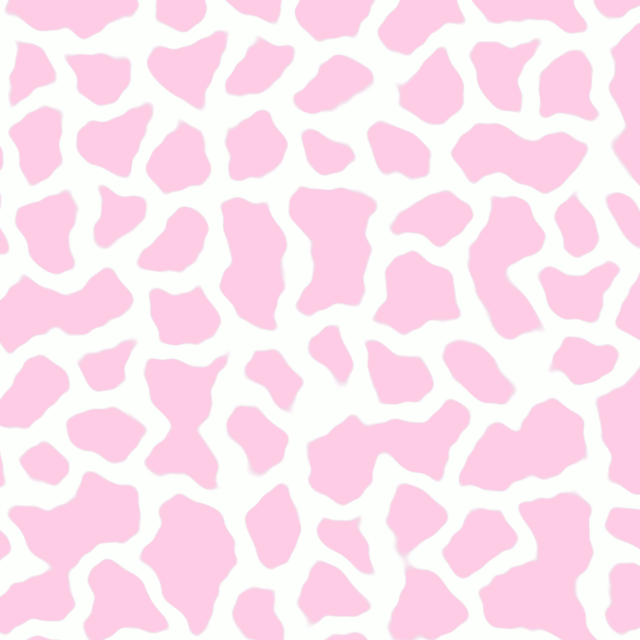
Write a three.js fragment shader that draws this pattern.

```glsl
// Cow-hide print: rounded, irregular pink patches on a white ground.
varying vec2 vUv;

const vec3 PINK = vec3(1.0, 0.80, 0.90);
const vec3 WHITE = vec3(0.99, 1.0, 0.99);
const vec3 RIM_SHADE = vec3(0.04, 0.0, 0.012); // slight greying along the outline
const float CELLS = 8.5;      // patch sites across the canvas
const float JITTER = 0.62;    // scatter of sites inside their cells
const float GAP = 0.25;       // white space between patches, in cell units
const float SOFTNESS = 0.09;  // width of the outline, in cell units
const float SHARPNESS = 14.0; // lower values round the corners more

vec2 hash2(vec2 p) {
  vec3 q = fract(p.xyx * vec3(0.1031, 0.1030, 0.0973));
  q += dot(q, q.yzx + 33.33);
  return fract((q.xx + q.yz) * q.zy);
}

// Layered sines bend the outlines, from broad lobes to small bumps.
vec2 warp(vec2 p) {
  vec2 q = p;
  q += 0.012 * sin(39.0 * p.yx + 13.0 * p + vec2(0.7, 2.9));
  q += 0.004 * sin(83.0 * p.yx - 31.0 * p + vec2(4.1, 1.3));
  q += 0.0011 * sin(190.0 * p.yx + 97.0 * p + vec2(2.2, 5.0));
  return q;
}

vec2 sitePosition(vec2 cell) {
  return cell + 0.5 + JITTER * (hash2(cell + 17.0) - 0.5);
}

// Some cells in each two-by-two block join into a long or bent patch.
vec2 patchOwner(vec2 cell) {
  vec2 block = floor(cell * 0.5);
  vec2 flip = step(0.5, hash2(block + 71.0));
  vec2 corner = abs(cell - 2.0 * block - flip);
  float pick = hash2(block + 43.0).x;
  bool row = corner.y < 0.5 && pick < 0.45;
  bool column = corner.x < 0.5 && pick > 0.30 && pick < 0.78;
  return (row || column) ? 2.0 * block + flip : cell;
}

// Smooth cellular distance from the border with the neighbouring patches.
float patchField(vec2 p) {
  vec2 base = floor(p);
  vec2 owner = base;
  float nearest = 10.0;
  for (int y = -1; y <= 1; y++) {
    for (int x = -1; x <= 1; x++) {
      vec2 cell = base + vec2(float(x), float(y));
      float d = distance(p, sitePosition(cell));
      if (d < nearest) {
        nearest = d;
        owner = patchOwner(cell);
      }
    }
  }

  float own = 0.0;
  float others = 0.0;
  for (int y = -2; y <= 2; y++) {
    for (int x = -2; x <= 2; x++) {
      vec2 cell = base + vec2(float(x), float(y));
      float d = distance(p, sitePosition(cell));
      float weight = exp(SHARPNESS * (nearest - d));
      if (distance(patchOwner(cell), owner) < 0.5) own += weight;
      else others += weight;
    }
  }
  return log(own / max(others, 1e-9)) / SHARPNESS;
}

void main() {
  float field = patchField(warp(vUv) * CELLS + 20.0);
  float cover = smoothstep(GAP - 0.5 * SOFTNESS, GAP + 0.5 * SOFTNESS, field);

  // The rim weight peaks at one, just inside the outline.
  float rim = 6.75 * cover * cover * (1.0 - cover);
  gl_FragColor = vec4(mix(WHITE, PINK, cover) - RIM_SHADE * rim, 1.0);
}
```
